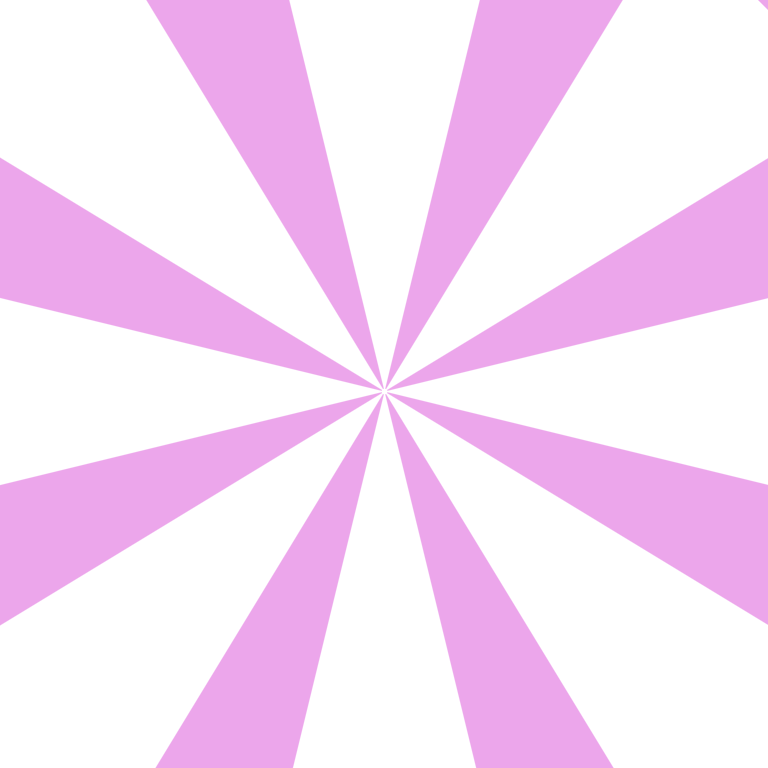
Write a three.js fragment shader that draws this background.

```glsl
varying vec2 vUv;

const vec3 WHITE = vec3(1.0);
const vec3 ORCHID = vec3(0.926, 0.651, 0.922);

// Signed distance to eight wedges fanning out from the origin
float rayDistance(vec2 p) {
  float sector = radians(45.0);
  float radius = length(p);
  float angle = atan(p.y, p.x + 1e-6);
  float offset = abs(mod(angle, sector) - 0.5 * sector);
  float wedge = radius * sin(offset - radians(8.82));
  return max(wedge, 0.004 - radius);
}

// Signed distance to the clipped top right corner
float cornerDistance(vec2 p) {
  return (1.987 - p.x - p.y) * 0.7071;
}

float coverage(float dist) {
  return 1.0 - smoothstep(-0.001, 0.001, dist);
}

void main() {
  float rays = rayDistance(vUv - vec2(0.5007, 0.4902));
  float shape = min(rays, cornerDistance(vUv));
  gl_FragColor = vec4(mix(WHITE, ORCHID, coverage(shape)), 1.0);
}
```
